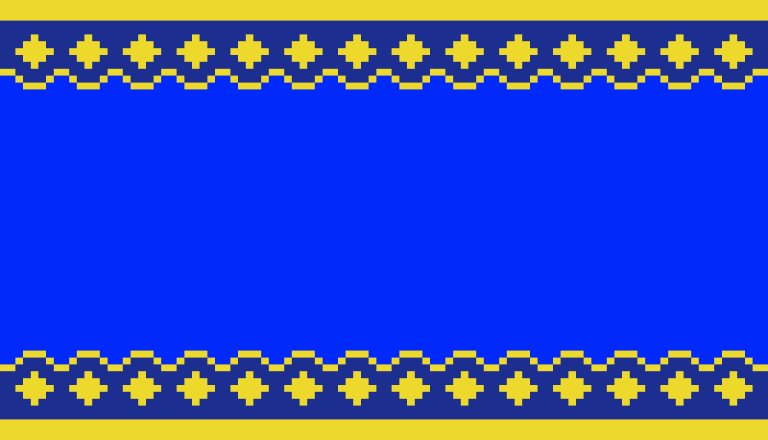
Write a Shadertoy shader that draws this background.

```glsl
const vec3 BLUE = vec3(0.0, 0.16, 0.98);
const vec3 NAVY = vec3(0.11, 0.18, 0.56);
const vec3 YELLOW = vec3(0.93, 0.85, 0.17);

const vec2 GRID = vec2(100.0, 64.0);  // stitches across the canvas
const float REPEAT = 7.0;             // stitches per motif
const float BAND_ROWS = 3.0;
const float STAR_ROW = 7.0;
const float WAVE_ROW = 12.0;
const int SAMPLES = 5;

// Signed stitch offset from the nearest motif centre
float motifOffset(float column, float period) {
    return mod(column - 1.0, period) - floor(period * 0.5);
}

// Row of the stepped wave at a given distance from the motif centre
float waveRow(float offset, float crest) {
    return crest - max(abs(offset) - 1.0, 0.0);
}

bool insideStar(vec2 offset, float radius) {
    return abs(offset.x) + abs(offset.y) < radius + 0.5;
}

// Colour of one stitch, with row counted from the nearer border
vec3 stitchColor(float column, float row) {
    float offset = motifOffset(column, REPEAT);
    float wave = waveRow(offset, WAVE_ROW);
    bool band = row < BAND_ROWS;
    bool star = insideStar(vec2(offset, row - STAR_ROW), 2.0);
    bool thread = abs(row - wave) < 0.5;
    if (band || star || thread) return YELLOW;
    return row < wave ? NAVY : BLUE;
}

vec3 borderPattern(vec2 uv) {
    vec2 cell = floor(clamp(uv, 0.0, 0.9999) * GRID);
    float row = min(cell.y, GRID.y - 1.0 - cell.y);
    return stitchColor(cell.x, row);
}

void mainImage(out vec4 fragColor, in vec2 fragCoord) {
    // Average a grid of samples over the pixel to smooth the stitch edges
    vec3 color = vec3(0.0);
    for (int j = 0; j < SAMPLES; j++) {
        for (int i = 0; i < SAMPLES; i++) {
            vec2 jitter = (vec2(i, j) + 0.5) / float(SAMPLES) - 0.5;
            color += borderPattern((fragCoord + jitter) / iResolution.xy);
        }
    }
    fragColor = vec4(color / float(SAMPLES * SAMPLES), 1.0);
}
```
